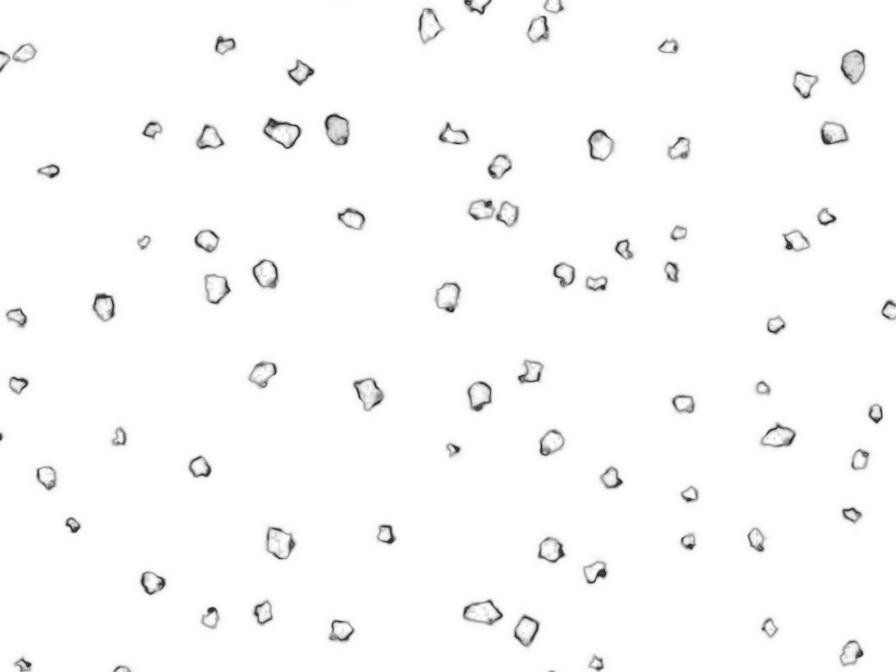
Reproduce this texture procedurally as a Shadertoy shader.

```glsl
// Sparse pebble-like grains on white, drawn as soft pencil outlines.
// Each grid cell may hold one grain: a tapered capsule with a foot, a bite and
// flat facets, inked along its edge, darker at the foot and on patchy sides.

const float CELL = 0.122;          // grid spacing, in canvas heights
const float FILL_CHANCE = 0.86;    // share of cells that hold a grain
const float JITTER = 0.84;         // scatter of a grain within its cell
const float SIZE_MIN = 0.0075;
const float SIZE_MAX = 0.0185;
const float LINE_WIDTH = 0.0024;
const float HALO_WIDTH = 0.0050;
const float HALO_INK = 0.075;
const float WOBBLE = 0.0042;       // roughness of the outline
const vec3 PAPER = vec3(1.0);
const vec3 INK = vec3(0.10);
const float TAU = 6.2831853;

float hash(vec2 p) {
    vec3 q = fract(vec3(p.xyx) * 0.1031);
    q += dot(q, q.yzx + 33.33);
    return fract((q.x + q.y) * q.z);
}

// Random value number k of a grain
float pick(vec2 id, float k) {
    return hash(id + 17.3 * k + 41.0);
}

float noise(vec2 p) {
    vec2 i = floor(p), f = fract(p);
    f = f * f * (3.0 - 2.0 * f);
    return mix(mix(hash(i), hash(i + vec2(1, 0)), f.x),
               mix(hash(i + vec2(0, 1)), hash(i + vec2(1, 1)), f.x), f.y);
}

float smoothMin(float a, float b, float k) {
    float h = max(k - abs(a - b), 0.0) / k;
    return min(a, b) - 0.25 * h * h * k;
}

vec2 heading(float angle) {
    return vec2(cos(angle), sin(angle));
}

// Signed distances: x to the grain outline, y to its foot
vec2 grainShape(vec2 p, vec2 id, float size) {
    // Tapered capsule
    vec2 axis = heading(TAU * pick(id, 1.0));
    float halfLength = size * mix(0.15, 0.85, pick(id, 2.0));
    float along = clamp(dot(p, axis), -halfLength, halfLength);
    float taper = mix(1.0, 0.62, pick(id, 3.0) * (0.5 + 0.5 * along / halfLength));
    float d = length(p - axis * along) - size * taper;

    // Bite on one side of some grains
    if (pick(id, 4.0) < 0.35) {
        vec2 side = vec2(-axis.y, axis.x);
        float bite = length(p - side * size * 1.35) - size * 0.85;
        d = -smoothMin(-d, bite, size * 0.3);
    }

    // Flat facets
    for (float k = 0.0; k < 4.0; k++) {
        vec2 normal = heading(TAU * (k + pick(id, 5.0 + k)) / 4.0);
        float plane = dot(p, normal) - size * mix(0.72, 1.45, pick(id, 10.0 + k));
        d = -smoothMin(-d, -plane, size * 0.22);
    }

    // Foot, mostly pointing down
    vec2 footDir = heading(TAU * (0.75 + 0.5 * (pick(id, 15.0) - 0.5)
                 + 0.4 * step(0.75, pick(id, 16.0))));
    float foot = length(p - footDir * size * 1.08) - size * mix(0.10, 0.34, pick(id, 17.0));
    return vec2(smoothMin(d, foot, size * 0.55), foot);
}

// Ink laid down by the grain of one cell
float grainInk(vec2 p, vec2 id) {
    if (pick(id, 20.0) > FILL_CHANCE) return 0.0;
    vec2 offset = (vec2(pick(id, 21.0), pick(id, 22.0)) - 0.5) * JITTER;
    vec2 q = p - (id + 0.5 + offset) * CELL;
    float size = mix(SIZE_MIN, SIZE_MAX, pick(id, 23.0));
    if (length(q) > size * 3.0 + 0.02) return 0.0;

    vec2 wobble = vec2(noise(p * 110.0), noise(p * 110.0 + 57.0)) - 0.5;
    vec2 shape = grainShape(q + wobble * WOBBLE, id, size);
    float d = shape.x;
    float inside = smoothstep(0.0015, -0.0015, d);

    // Outline of uneven pressure, with a soft halo
    float patchy = smoothstep(0.30, 0.85, noise(p * 75.0 + 9.0));
    float line = exp(-d * d / (LINE_WIDTH * LINE_WIDTH)) * mix(0.30, 0.62, patchy);
    float halo = HALO_INK * exp(-abs(d) / HALO_WIDTH);

    // Dark foot, shaded sides and faint grain inside
    float grit = noise(p * 260.0);
    float foot = smoothstep(size * 0.40, -size * 0.10, shape.y) * mix(0.25, 0.75, grit);
    float side = patchy * exp(-abs(d) / 0.0042) * 0.32;
    float mottle = 0.13 * smoothstep(0.55, 0.95, noise(p * 190.0 + 31.0));
    float tone = 0.38 * smoothstep(0.90, 1.0, pick(id, 24.0)) * mix(0.5, 1.0, grit);
    float body = inside * (foot * mix(0.4, 1.0, pick(id, 25.0)) + side + mottle + tone);
    return min(line + halo + body, 0.88) * smoothstep(0.020, 0.008, d);
}

void mainImage(out vec4 fragColor, in vec2 fragCoord) {
    vec2 p = fragCoord / iResolution.y;
    vec2 cell = floor(p / CELL);
    float ink = 0.0;
    for (int y = -1; y <= 1; y++)
        for (int x = -1; x <= 1; x++)
            ink = max(ink, grainInk(p, cell + vec2(x, y)));
    fragColor = vec4(mix(PAPER, INK, ink), 1.0);
}
```
